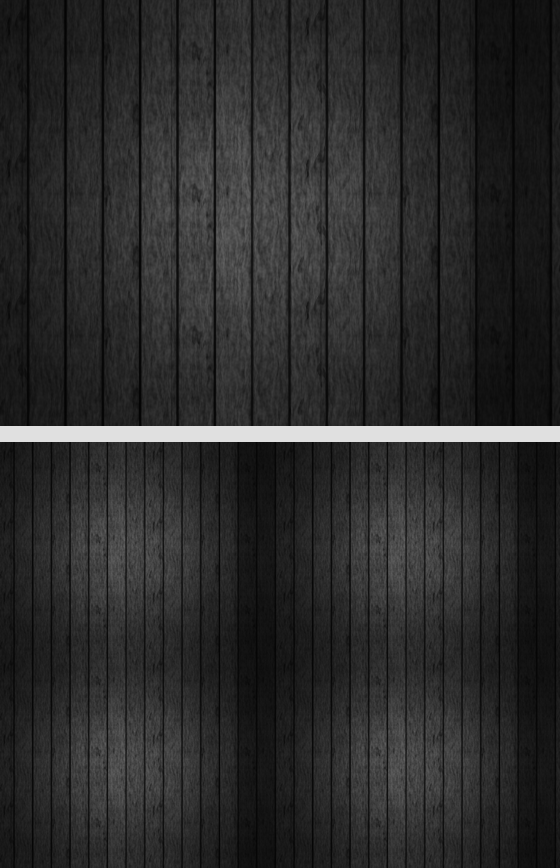
Top: one tile. Bottom: repeated 2 by 2.
This texture is drawn by a Shadertoy shader. Its source:

```glsl
const float TAU = 6.2831853;
const float PLANKS = 15.0;   // boards across
const float ROWS = 3.0;      // grain repeats down
const float KINDS = 8.0;     // different boards before the grain recurs

float hash(vec2 p) {
    return fract(sin(dot(p, vec2(127.1, 311.7))) * 43758.54);
}

vec2 gradient(vec2 cell, float period) {
    float angle = TAU * hash(vec2(cell.x, mod(cell.y, period)));
    return vec2(cos(angle), sin(angle));
}

// Gradient noise that wraps vertically after a whole number of cells
float noise(vec2 p, float period) {
    vec2 i = floor(p), f = fract(p);
    vec2 s = f * f * f * (f * (f * 6.0 - 15.0) + 10.0);
    vec2 e = vec2(0.0, 1.0);
    float low = mix(dot(gradient(i, period), f),
                    dot(gradient(i + e.yx, period), f - e.yx), s.x);
    float high = mix(dot(gradient(i + e, period), f - e),
                     dot(gradient(i + e.yy, period), f - e.yy), s.x);
    return mix(low, high, s.y);
}

// Noise stretched over one board, with its own seed per board kind
float boardNoise(vec2 p, vec2 cells, float seed) {
    return noise(p * cells + vec2(seed * 41.0, 0.0), cells.y);
}

// Wood fibres, streaks, growth rings and worn flecks, centred on 1
float woodGrain(vec2 p, float kind) {
    vec2 q = p;
    q.x += 0.10 * boardNoise(p, vec2(2.0, 3.0), kind + 9.0)
         + 0.03 * boardNoise(p, vec2(4.0, 10.0), kind + 18.0);

    float grain = 1.0;
    grain += 0.20 * boardNoise(q, vec2(5.0, 2.0), kind);
    grain += 0.24 * boardNoise(q, vec2(11.0, 7.0), kind + 27.0);
    grain += 0.30 * boardNoise(q, vec2(17.0, 18.0), kind + 36.0);
    grain += 0.18 * boardNoise(q, vec2(20.0, 48.0), kind + 45.0);

    float rings = q.x * 6.0 + 2.0 * boardNoise(q, vec2(1.5, 2.0), kind + 54.0);
    grain += 0.05 * sin(TAU * rings);

    // Dark gouges and pale flakes gather on some boards
    float patches = boardNoise(q, vec2(3.0, 4.0), kind + 63.0)
                  + 0.6 * boardNoise(q, vec2(9.0, 14.0), kind + 72.0);
    float worn = mix(0.3, 1.0, hash(vec2(kind, 5.0)));
    grain -= 0.36 * worn * smoothstep(0.30, 0.52, patches);
    grain += 0.14 * worn * smoothstep(0.28, 0.45, -patches);
    return grain;
}

// Dark joint with a soft shadow and a faint lit bevel on its right
float joint(float u, float id) {
    float d = min(u, 1.0 - u);
    float side = mod(id + step(0.5, u), PLANKS);
    float depth = mix(0.6, 0.85, hash(vec2(side, 2.0)));
    float shade = 1.0 - depth * (1.0 - smoothstep(0.012, 0.05, d));
    shade *= mix(0.8, 1.0, smoothstep(0.0, 0.15, d));
    return shade + 0.12 * exp(-pow((u - 0.075) / 0.025, 2.0));
}

void mainImage(out vec4 fragColor, in vec2 fragCoord) {
    vec2 uv = fragCoord / iResolution.xy;
    float across = uv.x * PLANKS + 0.246;
    float id = mod(floor(across), PLANKS);
    float kind = mod(id, KINDS);
    vec2 board = vec2(fract(across), uv.y * ROWS);

    // Periodic pool of light near the centre
    vec2 glow = 0.5 + 0.5 * cos(TAU * (uv - vec2(0.46, 0.5)));
    float light = 0.09 + 0.085 * glow.x + 0.03 * glow.y + 0.085 * glow.x * glow.y;

    // Board tones, with two deeply shaded boards on the right
    float tone = mix(0.93, 1.07, hash(vec2(kind, 1.0)));
    tone *= mix(1.0, 0.68, step(12.5, id));

    // Shallow groove inside every fourth board
    float groove = exp(-pow((board.x - 0.84) / 0.025, 2.0));
    tone *= 1.0 - 0.25 * groove * step(mod(id, 4.0), 0.5);

    float grey = light * tone * woodGrain(board, kind) * joint(board.x, id);
    fragColor = vec4(vec3(clamp(grey, 0.0, 1.0)), 1.0);
}
```
